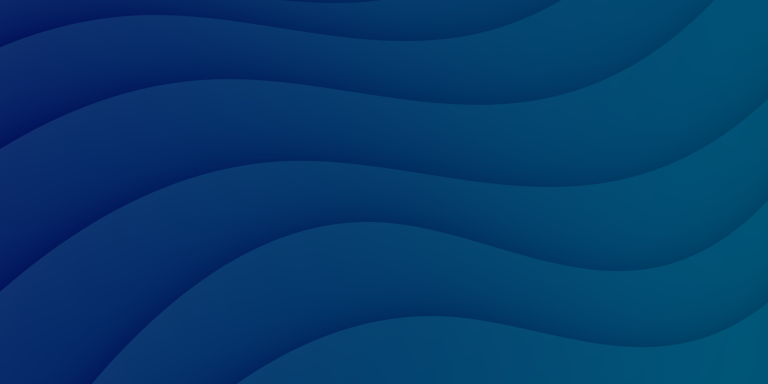
Write a WebGL 2 fragment shader that draws this background.

```glsl
#version 300 es
precision highp float;
// Draws stacked paper waves in navy to teal, each casting a soft shadow on the sheet behind it.

uniform vec2 u_resolution;
out vec4 outColor;

const int WAVE_COUNT = 6;

// Crest (xy) and trough (zw) of each wave, on a canvas 2 wide and 1 high
const vec4 WAVES[WAVE_COUNT] = vec4[](
    vec4(0.214, 1.060, 0.872, 0.992),
    vec4(0.404, 0.961, 1.055, 0.893),
    vec4(0.594, 0.794, 1.245, 0.727),
    vec4(0.781, 0.581, 1.432, 0.513),
    vec4(0.958, 0.422, 1.609, 0.294),
    vec4(1.125, 0.177, 1.672, 0.096));

// How strongly each wave falls away to the left of its crest
const float LEFT_BEND[WAVE_COUNT] = float[](1.07, 1.07, 1.09, 1.16, 0.90, 0.84);

const vec3 NAVY = vec3(0.025, 0.155, 0.415);
const vec3 OCEAN = vec3(0.010, 0.245, 0.438);
const vec3 TEAL = vec3(0.000, 0.335, 0.468);
const vec3 SHADOW_LEFT = vec3(0.000, 0.045, 0.340);
const vec3 SHADOW_RIGHT = vec3(0.000, 0.250, 0.385);
const vec3 CREST_LIGHT = vec3(0.035, 0.035, 0.020);

// Height of a wave: a cubic from crest to trough, parabolic tails outside
float waveHeight(float x, vec4 wave, float leftBend) {
    float t = (x - wave.x) / (wave.z - wave.x);
    float s = max(t - 1.0, 0.0);
    float fall = smoothstep(0.0, 1.0, t);
    fall += 3.0 * leftBend * pow(min(t, 0.0), 2.0);
    fall -= 3.0 * s * s * (1.0 + 0.55 * s);
    return mix(wave.y, wave.w, fall);
}

// Approximate signed distance to a wave line, positive above it
float waveDistance(vec2 p, vec4 wave, float leftBend) {
    const float STEP = 0.005;
    float height = waveHeight(p.x, wave, leftBend);
    float slope = (waveHeight(p.x + STEP, wave, leftBend) - height) / STEP;
    return (p.y - height) / sqrt(1.0 + slope * slope);
}

// Three-stop colour ramp of the sheets
vec3 sheetColor(vec2 p) {
    float g = clamp(0.5 * p.x + 0.12 * (0.5 - p.y), 0.0, 1.0);
    vec3 leftHalf = mix(NAVY, OCEAN, min(2.0 * g, 1.0));
    return mix(leftHalf, TEAL, max(2.0 * g - 1.0, 0.0));
}

void main() {
    vec2 p = gl_FragCoord.xy / u_resolution * vec2(2.0, 1.0);
    float across = 0.5 * p.x;
    float edgeWidth = 0.75 / u_resolution.y;

    vec3 sheet = sheetColor(p);
    vec3 shadow = mix(SHADOW_LEFT, SHADOW_RIGHT, across);
    vec3 color = sheet;

    // Lay the sheets from back to front
    for (int i = 0; i < WAVE_COUNT; i++) {
        float d = waveDistance(p, WAVES[i], LEFT_BEND[i]);
        float shade = 0.78 * exp(-max(d, 0.0) / 0.072);
        color = mix(color, shadow, shade);

        float light = (1.0 - across) * exp(min(d, 0.0) / 0.14);
        vec3 face = sheet + CREST_LIGHT * light;
        color = mix(face, color, smoothstep(-edgeWidth, edgeWidth, d));
    }

    outColor = vec4(color, 1.0);
}
```
